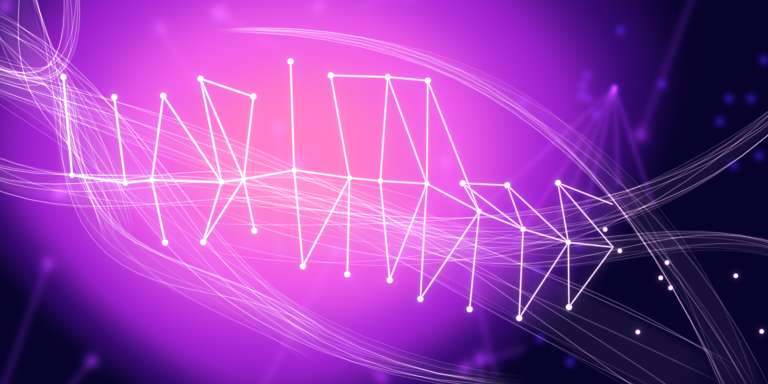
This background is drawn by a Shadertoy shader. Its source:

```glsl
#define SEGMENTS 20
#define STRANDS 10
#define COLUMNS 12
#define HUBS 20
#define SPARKS 26
#define EDGE_WIDTH 0.003
#define STRAND_WIDTH 0.0011
#define FILM 0.1
#define GLOW_CENTER vec2(0.77, 0.6)
#define GLOW_RADII vec2(0.9, 0.72)

const vec3 NAVY = vec3(0.03, 0.01, 0.17), INDIGO = vec3(0.23, 0.04, 0.47);
const vec3 VIOLET = vec3(0.64, 0.14, 0.83), MAGENTA = vec3(0.94, 0.36, 0.92);
const vec3 PINK = vec3(1.0, 0.49, 0.79), SILK = vec3(1.0, 0.78, 1.0);

float hash(float n) { return fract(sin(n * 127.1) * 43758.5453); }
vec2 hash2(float n) { return vec2(hash(n), hash(n + 57.3)); }
float blob(float d, float size) { return exp(-d * d / (size * size)); }
vec3 screen(vec3 base, vec3 light) { return 1.0 - (1.0 - base) * (1.0 - min(light, 1.0)); }

float stroke(float d, float width) {
    float pixel = 1.0 / iResolution.y;
    return 1.0 - smoothstep(width - pixel, width + pixel, d);
}

float segment(vec2 p, vec2 a, vec2 b) {
    vec2 v = b - a;
    return length(p - a - v * clamp(dot(p - a, v) / dot(v, v), 0.0, 1.0));
}

// Central glow sinking into dark lower corners
vec3 backdrop(vec2 p) {
    float d = length((p - GLOW_CENTER) / GLOW_RADII);
    d += 0.45 * (1.0 - smoothstep(0.0, 0.65, p.x + p.y)) + 0.5 * smoothstep(0.7, 1.9, p.x - p.y);
    vec3 color = mix(PINK, MAGENTA, smoothstep(0.12, 0.5, d));
    color = mix(color, VIOLET, smoothstep(0.42, 0.78, d));
    color = mix(color, INDIGO, smoothstep(0.72, 1.03, d));
    return mix(color, NAVY, smoothstep(0.95, 1.28, d));
}

// Out-of-focus links, with a fan of beams at upper right
vec3 softNetwork(vec2 p) {
    float light = 0.0;
    for (int i = 0; i < HUBS; i++) {
        float n = float(i);
        vec2 hub = hash2(n + 3.0) * vec2(1.75, 1.1);
        vec2 next = hub + (hash2(n + 31.0) - 0.5) * vec2(0.7, 1.1);
        light += 0.2 * blob(segment(p, hub, next), 0.014) + 0.45 * blob(length(p - hub), 0.022);
        vec2 tip = vec2(1.25 + 0.09 * n, 0.35 + 0.25 * hash(n + 8.0));
        if (i < 6) light += 0.26 * blob(segment(p, vec2(1.6, 0.77), tip), 0.009);
    }
    return vec3(0.52, 0.15, 0.85) * light;
}

// Bundle of fine strands around a cubic curve
float ribbon(vec2 p, vec2 a, vec2 b, vec2 c, vec2 d, float startWidth, float endWidth) {
    float nearest = 1e3, along = 0.0, offset = 0.0;
    vec2 q = a;
    for (int k = 1; k <= SEGMENTS; k++) {
        float u = float(k) / float(SEGMENTS), w = 1.0 - u;
        vec2 r = w * w * w * a + 3.0 * w * u * (w * b + u * c) + u * u * u * d;
        vec2 v = r - q, e = p - q;
        float h = clamp(dot(e, v) / dot(v, v), 0.0, 1.0);
        float dist = length(e - v * h);
        if (dist < nearest) {
            nearest = dist;
            along = (float(k) - 1.0 + h) / float(SEGMENTS);
            offset = v.x * e.y > v.y * e.x ? dist : -dist;
        }
        q = r;
    }
    float width = mix(startWidth, endWidth, along);
    float light = FILM * (1.0 - smoothstep(0.6 * width, width, nearest));
    for (int i = 0; i < STRANDS; i++) {
        float n = float(i) + 13.0 * a.x + 7.0 * d.y;
        float place = width * sin(6.283 * hash(n) + along * (1.0 + 4.0 * hash(n + 20.0)));
        light += stroke(abs(offset - place), STRAND_WIDTH) * mix(0.15, 0.65, hash(n + 40.0));
    }
    return light * smoothstep(0.0, 0.08, along) * (1.0 - smoothstep(0.92, 1.0, along));
}

float ribbons(vec2 p) {
    float s = ribbon(p, vec2(0.55, 0.92), vec2(1.25, 0.95), vec2(1.7, 0.6), vec2(1.98, -0.1), 0.003, 0.06);
    s += ribbon(p, vec2(-0.1, 0.9), vec2(0.45, 0.65), vec2(0.45, 0.05), vec2(1.4, 0.0), 0.11, 0.02);
    s += ribbon(p, vec2(0.16, 0.82), vec2(0.16, 0.2), vec2(0.5, 0.35), vec2(0.85, 0.08), 0.03, 0.05);
    s += ribbon(p, vec2(-0.15, 0.62), vec2(0.25, 0.36), vec2(0.6, 0.64), vec2(1.15, 0.41), 0.04, 0.05);
    s += ribbon(p, vec2(1.0, 0.44), vec2(1.5, 0.2), vec2(1.75, 0.5), vec2(2.15, 0.3), 0.05, 0.015);
    s += ribbon(p, vec2(0.5, 0.43), vec2(1.2, 0.3), vec2(1.7, 0.38), vec2(2.1, 0.77), 0.08, 0.02);
    s += ribbon(p, vec2(0.0, 1.15), vec2(0.05, 0.75), vec2(0.2, 0.8), vec2(0.32, 0.36), 0.07, 0.04);
    s += ribbon(p, vec2(0.18, 1.1), vec2(0.22, 0.75), vec2(0.1, 0.75), vec2(-0.12, 0.88), 0.02, 0.025);
    return s + ribbon(p, vec2(-0.1, 0.82), vec2(0.5, 0.65), vec2(1.2, 0.35), vec2(1.9, -0.05), 0.03, 0.1);
}

// Rows: 0 upper, 1 spine, 2 lower
vec2 node(int column, int row) {
    float n = float(column) + 17.0 * float(row);
    float x = 0.2 + 0.115 * float(column) + 0.07 * (hash(n) - 0.5);
    float y = 0.54 - 0.2 * smoothstep(0.95, 1.6, x);
    if (row == 0) y = 0.76 + 0.08 * smoothstep(0.5, 0.9, x) - 0.34 * smoothstep(1.05, 1.25, x);
    if (row == 2) y = 0.36 - 0.15 * smoothstep(0.6, 1.3, x);
    return vec2(x, y + (row == 1 ? 0.035 : 0.09) * (hash(n + 71.0) - 0.5));
}

float link(vec2 p, vec2 a, vec2 b) {
    float d = segment(p, a, b);
    return stroke(d, EDGE_WIDTH * mix(1.0, 0.5, p.x / 2.0)) + 0.12 * exp(-d * 90.0);
}

float lamp(vec2 p, vec2 center, float radius) {
    float d = length(p - center);
    return stroke(d, radius) + 0.5 * exp(-d * 1.1 / radius);
}

float network(vec2 p) {
    float s = 0.0;
    for (int i = 0; i < COLUMNS; i++) {
        float n = float(i);
        vec2 upper = node(i, 0), spine = node(i, 1), lower = node(i, 2), next = node(i + 1, 1);
        s = max(s, max(link(p, spine, next), link(p, upper, spine)));
        s = max(s, max(lamp(p, upper, 0.008), lamp(p, spine, 0.007)));
        if (hash(n + 5.0) > 0.4) s = max(s, link(p, upper, next));
        if (hash(n + 9.0) > 0.6) s = max(s, link(p, upper, node(i + 1, 0)));
        if (i < 2) continue;
        s = max(s, max(link(p, spine, lower), lamp(p, lower, 0.008)));
        if (hash(n + 15.0) > 0.35) s = max(s, link(p, lower, next));
    }
    return s;
}

// Sharp and blurred lights on the dark side
vec3 sparks(vec2 p) {
    vec3 light = vec3(0.0);
    for (int i = 0; i < SPARKS; i++) {
        vec2 c = vec2(1.35, 0.05) + hash2(float(i) + 90.0) * vec2(0.65, 0.95);
        bool sharp = c.y < 0.45 && c.x > 1.55;
        light += sharp ? SILK * lamp(p, c, 0.006) : vec3(0.12, 0.05, 0.45) * blob(length(p - c), 0.014);
    }
    return light;
}

void mainImage(out vec4 fragColor, in vec2 fragCoord) {
    vec2 p = fragCoord / iResolution.xy * vec2(2.0, 1.0);
    vec3 color = screen(backdrop(p), softNetwork(p) + sparks(p));
    color = screen(color, SILK * ribbons(p) * mix(1.0, 0.6, p.x / 2.0));
    color = screen(color, mix(vec3(1.0), SILK, p.x / 2.0) * network(p));
    fragColor = vec4(color, 1.0);
}
```
